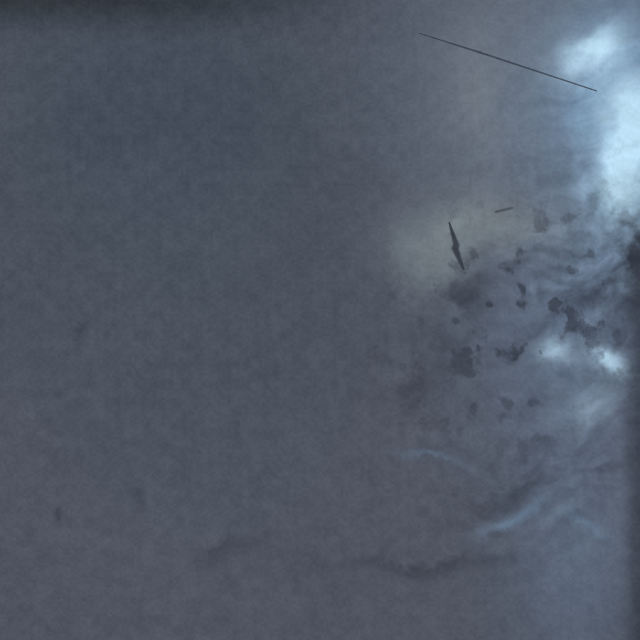
This texture is drawn by a WebGL 2 fragment shader. Its source:

```glsl
#version 300 es
precision highp float;
uniform vec2 u_resolution;
out vec4 outColor;

const vec3 SLATE = vec3(0.315, 0.336, 0.382);
const vec3 BLUE_SLATE = vec3(0.272, 0.307, 0.355);
const vec3 TOP_SHADE = vec3(0.17, 0.19, 0.21);
const vec3 HAZE = vec3(0.435, 0.475, 0.535);
const vec3 CHALK = vec3(0.485, 0.525, 0.545);
const vec3 STEEL = vec3(0.41, 0.49, 0.60);
const vec3 SKY = vec3(0.46, 0.60, 0.73);
const vec3 ICE = vec3(0.75, 0.89, 0.97);
const vec3 SOOT = vec3(0.19, 0.21, 0.25);
const float GRAIN = 0.026;
const float RELIEF = 0.30;

float hash(vec2 p) {
  return fract(sin(dot(p, vec2(127.1, 311.7))) * 43758.5453);
}

float noise(vec2 p) {
  vec2 i = floor(p), f = fract(p);
  f = f * f * (3.0 - 2.0 * f);
  return mix(mix(hash(i), hash(i + vec2(1, 0)), f.x),
             mix(hash(i + vec2(0, 1)), hash(i + vec2(1, 1)), f.x), f.y);
}

float fbm(vec2 p) {
  float sum = 0.0, amp = 0.5;
  for (int i = 0; i < 5; i++) {
    sum += amp * noise(p);
    p = mat2(1.6, 1.2, -1.2, 1.6) * p + 7.3;
    amp *= 0.5;
  }
  return sum;
}

// Soft ellipse with a gaussian falloff, turned by angle
float blob(vec2 p, vec2 centre, vec2 radius, float angle) {
  float c = cos(angle), s = sin(angle);
  vec2 q = mat2(c, -s, s, c) * (p - centre) / radius;
  return exp(-dot(q, q));
}

// Line that tapers from width wa at a to wb at b
float stroke(vec2 p, vec2 a, vec2 b, float wa, float wb) {
  vec2 d = b - a;
  float t = clamp(dot(p - a, d) / dot(d, d), 0.0, 1.0);
  float w = mix(wa, wb, t);
  return 1.0 - smoothstep(w * 0.3, w + 0.0012, length(p - a - d * t));
}

void main() {
  vec2 p = gl_FragCoord.xy / u_resolution;
  float broad = fbm(p * 6.0);
  float rough = fbm(p * 24.0 + 3.0);
  float fine = fbm(p * 65.0 + 11.0);
  vec2 warp = vec2(broad, fbm(p * 9.0 + 20.0)) - 0.48;
  vec2 q = p + 0.06 * warp + 0.018 * (vec2(rough, fine) - 0.48);

  // Base sheet and dark upper rim
  vec3 col = mix(SLATE, BLUE_SLATE, blob(p, vec2(0.24, 0.82), vec2(0.36, 0.34), 0.3));
  col = mix(col, BLUE_SLATE, 0.45 * blob(p, vec2(0.33, 0.42), vec2(0.18, 0.25), 0.0));
  col += 0.035 * (broad - 0.48);
  float rim = smoothstep(0.93, 1.01, p.y) * (1.0 - smoothstep(0.2, 0.65, p.x));
  col = mix(col, TOP_SHADE, 0.8 * rim);

  // Wide reflected light
  col = mix(col, HAZE, 0.72 * blob(p, vec2(0.80, 0.87), vec2(0.19, 0.25), 0.0));
  col = mix(col, CHALK, 0.35 * blob(q, vec2(0.74, 0.85), vec2(0.05, 0.10), 0.0));
  col = mix(col, STEEL, 0.50 * blob(p, vec2(0.90, 0.47), vec2(0.15, 0.20), 0.0));
  col = mix(col, STEEL, 0.42 * blob(p, vec2(0.90, 0.13), vec2(0.10, 0.18), 0.0));
  col = mix(col, SKY, 0.85 * blob(q, vec2(0.97, 0.82), vec2(0.11, 0.21), 0.0));

  // Chalky patch
  float chalk = blob(q, vec2(0.685, 0.625), vec2(0.085, 0.065), 0.5)
              + 0.65 * blob(q, vec2(0.79, 0.655), vec2(0.08, 0.045), 0.0);
  col = mix(col, CHALK, min(chalk, 1.0) * (0.55 + 0.5 * rough));

  // Icy highlights
  float ice = 1.1 * blob(q, vec2(0.935, 0.925), vec2(0.055, 0.035), 0.4)
            + 1.2 * blob(q, vec2(0.975, 0.745), vec2(0.055, 0.085), -0.3)
            + 0.6 * blob(q, vec2(0.99, 0.83), vec2(0.05, 0.06), 0.0)
            + 0.6 * blob(q, vec2(0.865, 0.447), vec2(0.028, 0.018), -0.6)
            + 0.8 * blob(q, vec2(0.955, 0.432), vec2(0.045, 0.018), -0.5)
            + 0.35 * blob(q, vec2(0.93, 0.37), vec2(0.035, 0.03), 0.0);
  col = mix(col, ICE, clamp(ice * (0.4 + 0.95 * rough), 0.0, 0.95));

  // Crumpled relief, lit from the upper left
  float crumple = blob(p, vec2(0.95, 0.56), vec2(0.18, 0.22), 0.0)
                + 0.4 * blob(p, vec2(0.95, 0.88), vec2(0.10, 0.20), 0.0)
                + 0.45 * blob(p, vec2(0.85, 0.22), vec2(0.17, 0.10), 0.3);
  vec2 fold = vec2(p.x * 17.0 + p.y * 5.0, p.y * 30.0 - p.x * 6.0) + 3.0 * warp;
  float slope = fbm(fold) - fbm(fold + vec2(-0.25, 0.35));
  col += RELIEF * crumple * slope * vec3(0.85, 1.0, 1.15);

  // Soot, flecks and the dark right margin
  float soot = 0.65 * blob(q, vec2(0.71, 0.515), vec2(0.035, 0.07), -0.35)
             + 0.5 * blob(q, vec2(0.64, 0.415), vec2(0.05, 0.05), 0.6)
             + 0.3 * blob(q, vec2(0.59, 0.54), vec2(0.04, 0.04), 0.0)
             + 1.3 * blob(q, vec2(0.99, 0.60), vec2(0.045, 0.065), 0.0)
             + 0.6 * blob(q, vec2(0.92, 0.525), vec2(0.05, 0.03), 0.4);
  col = mix(col, SOOT, clamp(soot * smoothstep(0.28, 0.65, rough), 0.0, 0.85));
  float zone = blob(p, vec2(0.82, 0.50), vec2(0.20, 0.16), 0.5);
  col = mix(col, SOOT, 0.7 * zone * smoothstep(0.56, 0.72, fbm(p * 38.0 + 5.0)));
  float margin = smoothstep(0.965, 1.0, p.x) * (1.0 - smoothstep(0.55, 0.66, p.y));
  col = mix(col, SOOT, 0.6 * margin);

  // Small stains and low folds
  float stain = 0.45 * blob(q, vec2(0.137, 0.49), vec2(0.017, 0.010), 0.5)
              + 0.5 * blob(q, vec2(0.095, 0.197), vec2(0.008), 0.0)
              + 0.25 * blob(q, vec2(0.22, 0.20), vec2(0.012), 0.0)
              + 0.3 * blob(q, vec2(0.35, 0.14), vec2(0.045, 0.014), 0.4)
              + 0.45 * blob(q, vec2(0.81, 0.235), vec2(0.075, 0.016), 0.45)
              + 0.4 * blob(q, vec2(0.66, 0.115), vec2(0.13, 0.012), 0.08);
  col = mix(col, SOOT, min(stain, 0.7));
  float sheen = blob(q, vec2(0.81, 0.20), vec2(0.05, 0.012), 0.45)
              + 0.5 * blob(q, vec2(0.69, 0.285), vec2(0.05, 0.007), -0.15)
              + 0.5 * blob(q, vec2(0.92, 0.18), vec2(0.05, 0.008), -0.3);
  col = mix(col, SKY, 0.5 * sheen * (0.4 + rough));

  // Long scratch and short crack
  float scratch = stroke(p, vec2(0.655, 0.948), vec2(0.75, 0.918), 0.0003, 0.0015)
                + stroke(p, vec2(0.75, 0.918), vec2(0.932, 0.858), 0.0015, 0.0006);
  col = mix(col, SOOT, 0.65 * min(scratch, 1.0));
  float crack = stroke(p, vec2(0.702, 0.652), vec2(0.713, 0.617), 0.001, 0.006)
              + stroke(p, vec2(0.711, 0.612), vec2(0.724, 0.580), 0.007, 0.002)
              + 0.6 * stroke(p, vec2(0.775, 0.669), vec2(0.80, 0.675), 0.002, 0.002);
  col = mix(col, SOOT, 0.85 * min(crack, 1.0));

  // Fine surface grain
  col += GRAIN * (noise(p * 260.0) - 0.5) + 0.05 * (fine - 0.48);
  outColor = vec4(clamp(col, 0.0, 1.0), 1.0);
}
```
